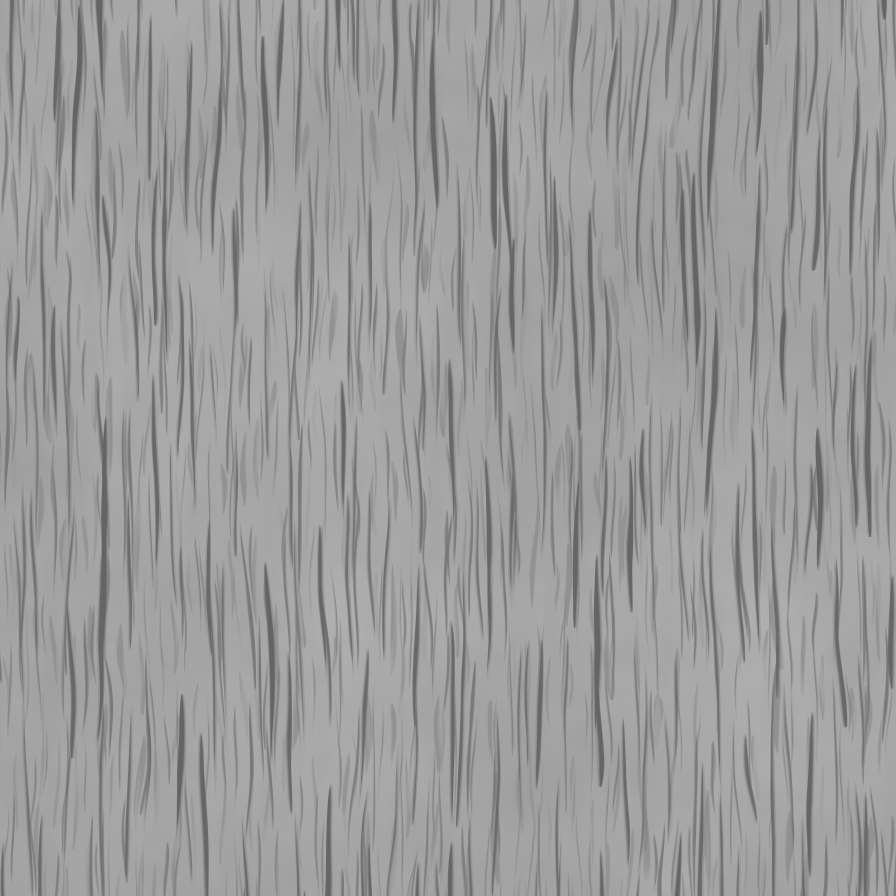
Reproduce this texture procedurally as a Shadertoy shader.

```glsl
// Grey painted wood grain: long tapered dark cracks run vertically over a
// softly mottled base. Each layer scatters one bent stroke per column cell,
// from pale smudges through fine scratches to the main dark cracks.

float hash(vec2 p) {
    return fract(sin(dot(p, vec2(127.1, 311.7))) * 43758.5453);
}

float noise(vec2 p) {
    vec2 i = floor(p), f = fract(p);
    f = f * f * (3.0 - 2.0 * f);
    return mix(mix(hash(i), hash(i + vec2(1, 0)), f.x),
               mix(hash(i + vec2(0, 1)), hash(i + vec2(1, 1)), f.x), f.y);
}

float fbm(vec2 p) {
    float sum = 0.0, amplitude = 0.5;
    for (int i = 0; i < 4; i++) {
        sum += amplitude * noise(p);
        p = p * 2.03 + 17.3;
        amplitude *= 0.5;
    }
    return sum / 0.9375;
}

// Coverage of one layer of tapered, nearly vertical strokes
float strokes(vec2 p, float columns, float cellLength, float halfWidth, float seed) {
    float pixel = 0.75 / iResolution.y;
    float ink = 0.0;
    for (int i = -1; i <= 1; i++) {
        float column = floor(p.x * columns) + float(i);
        float y = p.y / cellLength + 7.0 * hash(vec2(column, seed));
        vec2 cell = vec2(column, floor(y) + seed * 13.0);
        float place = hash(cell + 0.37);
        float size = hash(cell + 5.71);
        float lean = hash(cell + 9.13) - 0.5;

        // Position along the stroke, 0 at its foot and 1 at its tip
        float foot = 0.35 * hash(cell + 2.9);
        float tip = 1.0 - 0.3 * hash(cell + 3.3);
        float s = (fract(y) - foot) / (tip - foot);
        if (s <= 0.0 || s >= 1.0) continue;

        // Uneven taper: the thickest part sits nearer one end
        float skewed = pow(s, mix(0.5, 1.8, hash(cell + 4.7)));
        float taper = pow(4.0 * skewed * (1.0 - skewed), 0.65);
        float width = halfWidth * mix(0.5, 1.4, size * size) * taper;
        width *= 0.75 + 0.5 * noise(vec2(place * 90.0, p.y * 28.0));

        float center = (column + 0.5 + 0.9 * (place - 0.5)) / columns;
        center += 0.016 * lean * (s - 0.5) * min(1.0, cellLength * 5.0);
        center += 0.0016 * sin(s * 5.0 + place * 40.0);

        // One edge is crisp, the other feathers out
        float side = p.x - center;
        float softness = max(pixel, side * lean > 0.0 ? 0.0014 : 0.0007);
        float body = 1.0 - smoothstep(-softness, softness, abs(side) - width);
        body *= min(1.0, width / 0.0008) * mix(0.65, 1.0, size);
        ink = max(ink, body);
    }
    return ink;
}

void mainImage(out vec4 fragColor, in vec2 fragCoord) {
    vec2 uv = fragCoord / iResolution.y;

    // Mottled base with faint vertical fibres
    float grey = 0.651 + 0.085 * (fbm(uv * vec2(5.0, 6.0)) - 0.5);
    grey += 0.022 * (fbm(uv * vec2(70.0, 9.0) + 31.0) - 0.5);
    grey += 0.016 * (fbm(uv * 45.0 + 8.0) - 0.5);

    // Gentle sway shared by all the grain
    vec2 p = uv;
    p.x += 0.012 * (noise(uv * vec2(7.0, 5.0) + 3.0) - 0.5);
    p.x += 0.004 * (noise(uv * vec2(25.0, 14.0) + 11.0) - 0.5);

    // Pale smudges, broken up into splinters
    float splinter = smoothstep(0.25, 0.6, noise(p * vec2(260.0, 16.0)));
    float smudge = strokes(p, 43.0, 0.13, 0.0032, 1.0) * mix(0.35, 1.0, splinter);
    grey = mix(grey, 0.55, 0.85 * smudge);

    // Fine scratches
    grey = mix(grey, 0.50, strokes(p, 47.0, 0.15, 0.0014, 2.0));
    grey = mix(grey, 0.47, strokes(p, 37.0, 0.23, 0.0015, 3.0));

    // Main cracks, each with a soft shadow beside it
    float shadow = max(strokes(p - vec2(0.0016, 0.0), 29.0, 0.31, 0.0026, 4.0),
                       strokes(p + vec2(0.0016, 0.0), 23.0, 0.25, 0.0026, 5.0));
    float crack = max(strokes(p, 29.0, 0.31, 0.0023, 4.0),
                      strokes(p, 23.0, 0.25, 0.0024, 5.0));
    grey = mix(grey, 0.54, 0.7 * shadow);
    grey = mix(grey, 0.39, crack);

    fragColor = vec4(vec3(grey), 1.0);
}
```
